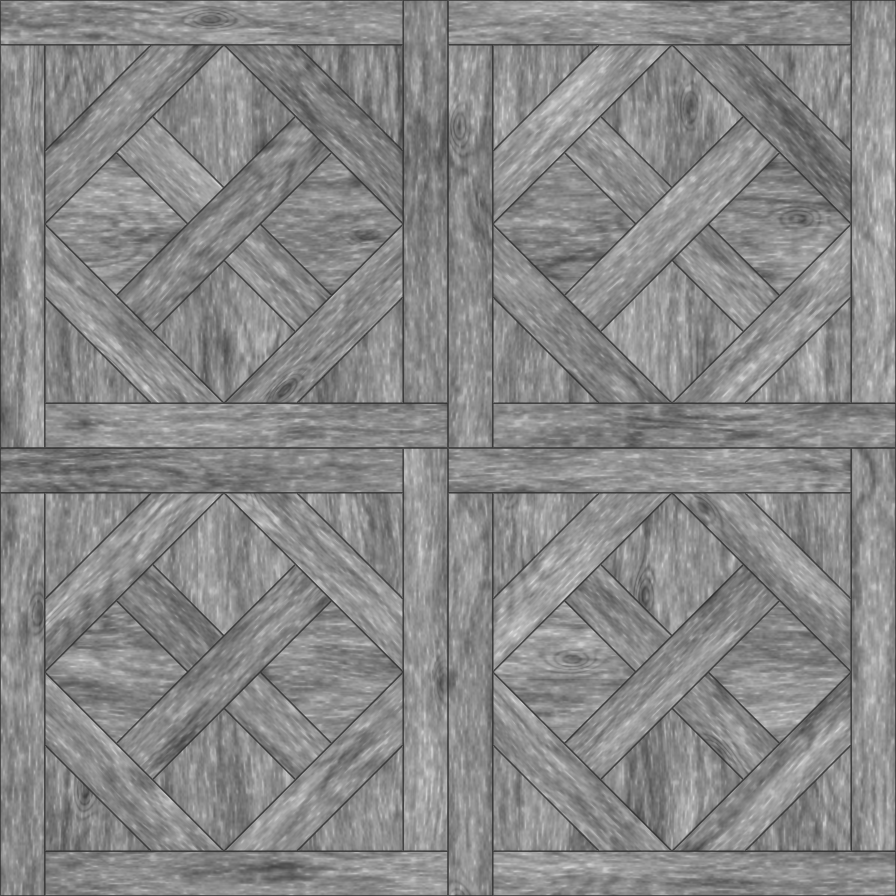
Give the GLSL for this texture, as a Shadertoy shader.

```glsl
// Grey wooden parquet: square panels, each with a pinwheel frame, a diamond of
// diagonal boards and a woven cross. Every point is assigned to one board, which
// gives its grain axes and edge distance; the wood is layered, stretched noise.

const float TILES = 2.0;        // panels across and down
const float INNER = 0.4;        // half side of the area inside the frame
const float DIAMOND = 0.4;      // diamond radius, as |x| + |y|
const float DIAMOND_OUT = 0.5625;
const float CROSS_HALF = 0.057; // half width of the cross boards
const float SEAM_HALF = 0.0017; // half width of the dark joints
const float SEAM_DEPTH = 0.78;
const vec3 WOOD_COLOR = vec3(0.562);
const vec3 SEAM_COLOR = vec3(0.17);
const float BOARD_VARIATION = 0.055;
const float STRIP_VARIATION = 0.075;
const float RING_DENSITY = 42.0;
const float KNOT_CHANCE = 0.22;
const vec2 KNOT_CELL = vec2(0.5, 0.13);
const float DIAG = 0.70710678;

float hash(vec2 p) {
    vec3 h = fract(vec3(p.xyx) * 0.1031);
    h += dot(h, h.yzx + 33.33);
    return fract((h.x + h.y) * h.z);
}

float noise(vec2 p) {
    vec2 i = floor(p), f = fract(p);
    f = f * f * (3.0 - 2.0 * f);
    return mix(mix(hash(i), hash(i + vec2(1, 0)), f.x),
               mix(hash(i + vec2(0, 1)), hash(i + vec2(1, 1)), f.x), f.y);
}

float fbm(vec2 p) {
    float sum = 0.0, amp = 0.5;
    for (int i = 0; i < 4; i++) {
        sum += amp * noise(p);
        p = p * 2.03 + 17.3;
        amp *= 0.5;
    }
    return sum / 0.9375;
}

// Rare knots: a smooth bump that bends the growth rings around it
float knot(vec2 g) {
    vec2 cell = floor(g / KNOT_CELL);
    vec2 jitter = 0.4 + 0.2 * vec2(hash(cell + 3.1), hash(cell + 8.7));
    vec2 d = (g - (cell + jitter) * KNOT_CELL) * vec2(20.0, 42.0);
    return step(hash(cell + 21.4), KNOT_CHANCE) * exp(-dot(d, d));
}

// Wood brightness; g.x runs along the grain, g.y across it
float wood(vec2 g, float seed, bool strips) {
    vec2 p = g + vec2(fract(seed * 7.31), fract(seed * 13.7)) * 40.0 + 10.0;
    float bump = knot(p);
    float tone = (hash(vec2(seed * 91.0, 4.0)) - 0.5) * BOARD_VARIATION;
    if (strips) tone += (hash(vec2(floor(p.y * 9.0), seed * 57.0)) - 0.5) * STRIP_VARIATION;

    p.y += 0.02 * (noise(p * vec2(5.0, 8.0)) - 0.5);
    float field = noise(p * vec2(2.4, 8.0)) + 0.25 * noise(p * vec2(7.0, 30.0)) + 0.5 * bump;
    float ring = pow(0.5 + 0.5 * sin(field * RING_DENSITY), 2.0);
    float ringFade = smoothstep(0.25, 0.75, noise(p * vec2(3.0, 9.0) + 60.0));

    tone -= 0.095 * (ring - 0.375) * ringFade;
    tone += 0.15 * (noise(p * vec2(2.0, 15.0) + 31.0) - 0.5);
    tone += 0.25 * (fbm(p * vec2(6.0, 55.0)) - 0.5);
    tone -= 0.11 * smoothstep(0.62, 0.9, fbm(p * vec2(3.5, 22.0) + 90.0));
    // Short pale pores and fine tooth
    float pores = noise(p * vec2(55.0, 190.0));
    tone += 0.13 * (pores - 0.5) + 0.07 * smoothstep(0.7, 1.0, pores);
    tone += 0.06 * (noise(p * vec2(150.0, 230.0)) - 0.5);
    return tone - 0.16 * bump * bump;
}

void mainImage(out vec4 fragColor, in vec2 fragCoord) {
    vec2 p = fragCoord / iResolution.xy * TILES;
    float pixel = TILES / iResolution.y;
    vec2 tile = floor(p), q = fract(p) - 0.5, a = abs(q);

    float border = INNER - max(a.x, a.y);
    float sum = a.x + a.y;
    float u = (q.x + q.y) * DIAG, v = (q.x - q.y) * DIAG;
    float quadrant = step(0.0, q.x) + 2.0 * step(0.0, q.y);
    float inDiamond = (DIAMOND - sum) * DIAG;
    float id = 0.0, edge = 1.0;
    vec2 grain = q;
    bool strips = false;

    if (border < 0.0) {                     // pinwheel frame
        vec2 r = q;
        for (int k = 0; k < 4; k++) {
            if (r.y > INNER && r.x < INNER) {
                id = float(k);
                grain = r;
                edge = min(min(r.y - INNER, 0.5 - r.y), min(INNER - r.x, r.x + 0.5));
            }
            r = vec2(-r.y, r.x);
        }
    } else if (sum > DIAMOND_OUT) {         // corner triangles
        id = 4.0 + quadrant;
        grain = q.yx;
        edge = min((sum - DIAMOND_OUT) * DIAG, border);
        strips = true;
    } else if (sum > DIAMOND) {             // diamond boards
        id = 8.0 + quadrant;
        grain = q.x * q.y > 0.0 ? vec2(v, u) : vec2(u, v);
        edge = min(min(-inDiamond, (DIAMOND_OUT - sum) * DIAG), border);
    } else if (abs(v) < CROSS_HALF) {       // upper cross board
        id = 12.0;
        grain = vec2(u, v);
        edge = min(CROSS_HALF - abs(v), inDiamond);
    } else if (abs(u) < CROSS_HALF) {       // lower cross board, in two parts
        id = 13.0 + step(0.0, v);
        grain = vec2(v, u);
        edge = min(min(CROSS_HALF - abs(u), abs(v) - CROSS_HALF), inDiamond);
    } else {                                // panels between the cross arms
        id = 15.0 + step(0.0, u) + 2.0 * step(0.0, v);
        grain = a.y > a.x ? q.yx : q;
        edge = min(min(abs(u), abs(v)) - CROSS_HALF, inDiamond);
        strips = true;
    }

    float seed = hash(tile * 19.0 + vec2(id * 3.7, id * 1.9 + 5.0));
    vec3 color = WOOD_COLOR + wood(grain, seed, strips);
    color -= 0.035 * exp(-edge * 90.0);     // worn, darker board edges
    float seam = 1.0 - smoothstep(SEAM_HALF - 0.5 * pixel, SEAM_HALF + 0.5 * pixel, edge);
    color = mix(color, SEAM_COLOR, SEAM_DEPTH * seam);
    fragColor = vec4(clamp(color, 0.0, 1.0), 1.0);
}
```
